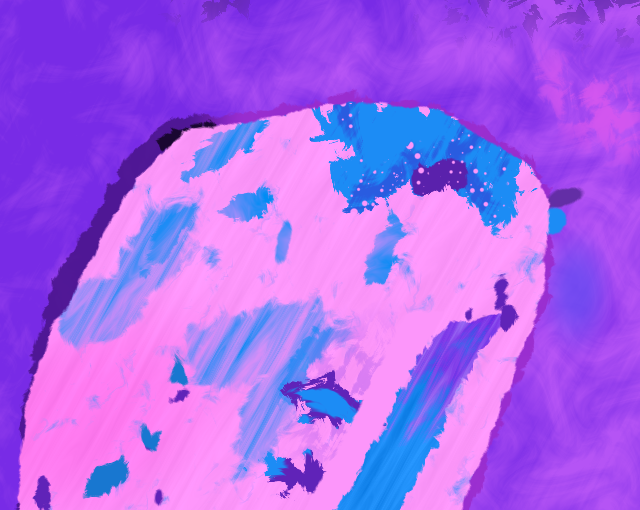
Give the GLSL for this background, as a Shadertoy shader.

```glsl
// Abstract painting: a ragged pink dome with blue washes on a violet ground.
#define SOFT .003
#define BRUSH_ANGLE 1.05
#define DOT_SCALE 46.
#define CHIPS 16
#define VIOLET vec3(.47, .17, .9)
#define ORCHID vec3(.71, .33, .96)
#define PINK vec3(.99, .59, .98)
#define LILAC vec3(.67, .55, .98)
#define BLUE vec3(.11, .55, .96)
#define DARK vec3(.29, .08, .55)

vec2 p;     // canvas point, height 1
float rag;  // noise that tears the edges

// Components along and across the direction at angle a
mat2 turn(float a) {
  float c = cos(a), s = sin(a);
  return mat2(c, -s, s, c);
}

vec2 hash2(vec2 v) {
  return fract(sin(v * mat2(127.1, 311.7, 269.5, 183.3)) * 43758.5);
}

// Warped, layered sines
float layers(vec2 v) {
  float sum = 0., amp = .5;
  for (int i = 0; i < 6; i++) {
    v = turn(1.1) * v * 1.75 + 1.7;
    v += .7 * sin(v.yx);
    sum += amp * sin(v.x) * cos(v.y);
    amp *= .62;
  }
  return sum;
}

// Cellular drops with random radii
float drops(vec2 v) {
  float d = 1.;
  for (int k = 0; k < 9; k++) {
    vec2 id = floor(v) + vec2(k % 3, k / 3) - 1., h = hash2(id);
    d = min(d, length(v - id - h) - .42 * h.x * h.y);
  }
  return 1. - smoothstep(-.08, .08, d);
}

// Signed distance to a line, positive left of its direction
float edge(float ax, float ay, float bx, float by) {
  vec2 d = normalize(vec2(bx - ax, by - ay));
  return dot(p - vec2(ax, ay), vec2(-d.y, d.x));
}

float inside(float d) { return 1. - smoothstep(-SOFT, SOFT, d); }

// Ellipses (centre, radii) with torn or feathered edges
float oval(vec4 e, float angle) {
  return length(turn(angle) * (p - e.xy) / e.zw);
}
float blot(vec4 e, float angle, float tear) {
  float soft = SOFT / min(e.z, e.w);
  return smoothstep(-soft, soft, 1. - oval(e, angle) + tear * rag);
}
float glow(vec4 e, float angle) { return 1. - smoothstep(.2, 1.2, oval(e, angle)); }

float dome() {
  float d = max(edge(.036, 0., .049, .2), edge(.049, .2, .105, .36));
  d = max(d, max(edge(.105, .36, .265, .65), edge(.265, .65, .36, .74)));
  d = max(d, max(edge(.36, .74, .68, .8), edge(.68, .8, .86, .785)));
  d = max(d, max(edge(.86, .785, 1.04, .675), edge(1.04, .675, 1.077, .6)));
  return max(d, max(edge(1.077, .6, 1.066, .42), edge(1.066, .42, .907, 0.)));
}

vec3 ground(float rough, float fine, float brush) {
  float warm = .75 * smoothstep(.65, 1.2, p.x) + .6 * glow(vec4(.62, .88, .45, .13), .1);
  vec3 col = mix(VIOLET, ORCHID, clamp(warm + .5 * rough + .15 * brush, 0., 1.));
  col = mix(col, vec3(.86, .34, .93), .75 * glow(vec4(1.17, .79, .2, .1), -.6) * smoothstep(-.3, .5, rough + fine));
  col = mix(col, vec3(.4, .31, .95), .7 * glow(vec4(1.13, .43, .07, .12), 0.));
  float worn = smoothstep(.87, 1.02, p.y) * max(smoothstep(.7, 1.1, p.x), glow(vec4(.42, 1., .12, .08), 0.));
  return mix(col, DARK + .08, .7 * worn * smoothstep(.42, .5, fine + .4 * worn));
}

void mainImage(out vec4 fragColor, in vec2 fragCoord) {
  p = fragCoord / iResolution.xy * vec2(1.255, 1);
  vec2 stroke = turn(BRUSH_ANGLE) * p;
  float rough = layers(p * 12.), fine = layers(p * 34.);
  float brush = layers(stroke * vec2(5, 60));
  rag = .5 * (rough + fine);
  vec3 col = ground(rough, fine, brush);

  // Dark rim and the small wing at right
  float d = dome(), left = 1. - smoothstep(.36, .48, p.x);
  float rim = mix(.01, .038 * smoothstep(.1, .5, p.y), left);
  col = mix(col, mix(vec3(.6, .17, .8), DARK, left), .9 * inside(d - rim - .022 * rag));
  col = mix(col, DARK * .35, blot(vec4(.375, .735, .055, .024), .4, 1.));
  col = mix(col, DARK + .1, blot(vec4(1.105, .612, .036, .017), .3, .4));
  col = mix(col, BLUE, blot(vec4(1.085, .566, .024, .028), -.6, .3));

  // Pink body, hotter at lower left, with faint scratches
  vec3 paint = mix(PINK, vec3(1, .48, .94), glow(vec4(.15, .18, .36, .24), .4));
  float scratch = smoothstep(.96, 1., sin(stroke.y * 75. + 3. * rough)) * smoothstep(0., .3, rough);
  paint = mix(paint + .03 * brush, LILAC, .3 * scratch);

  // Dry-brushed washes and blue streaks
  float wash = max(glow(vec4(.3, .51, .17, .065), .95), glow(vec4(.2, .39, .11, .075), .5));
  wash = max(wash, max(glow(vec4(.51, .32, .17, .1), .25), glow(vec4(.53, .21, .14, .06), 1.2)));
  paint = mix(paint, mix(LILAC, BLUE, .35 + .6 * brush), smoothstep(.12, .5, wash + .65 * rag) * (.75 + .4 * brush));
  float streaks = max(blot(vec4(.335, .545, .075, .02), .9, 1.), blot(vec4(.585, .265, .08, .024), 1.1, 1.));
  streaks = max(streaks, blot(vec4(.43, .7, .09, .025), .6, 1.5));
  paint = mix(paint, BLUE, streaks * (.7 + .4 * brush));

  // Mauve scumble with violet patches
  paint = mix(paint, vec3(.8, .45, .94), .75 * glow(vec4(.68, .22, .2, .13), 1.1) * smoothstep(-.35, .3, brush + fine));
  float patches = max(blot(vec4(.65, .215, .08, .035), -.2, 1.8), blot(vec4(.605, .055, .065, .035), -.3, 1.5));
  paint = mix(paint, mix(VIOLET * .8, BLUE, smoothstep(.1, .3, rough)), patches);

  // Blue crown, violet hollow and pink drops
  float crown = max(blot(vec4(.83, .715, .23, .085), -.3, .8), blot(vec4(.71, .665, .07, .055), .8, 1.3));
  crown = max(crown, blot(vec4(.98, .6, .035, .065), 0., 1.));
  vec3 blue = mix(BLUE, vec3(.16, .36, .88), smoothstep(0., .5, rough + .4 * brush));
  blue = mix(blue, VIOLET * .75, blot(vec4(.86, .65, .052, .034), .1, .7));
  blue = mix(blue, PINK, drops(p * DOT_SCALE) * smoothstep(-.05, .15, rough + .74 - p.y));
  paint = mix(paint, blue, crown);

  // Gaps in the pink
  float gaps = max(blot(vec4(.556, .523, .038, .012), 1.35, .6), blot(vec4(.75, .51, .06, .025), 1.2, 1.));
  gaps = max(gaps, blot(vec4(.474, .59, .038, .024), .4, 1.5));
  paint = mix(paint, mix(LILAC, BLUE, .4 + rough), gaps);

  // Chips: a trail at lower left, a cluster at right, a row at the foot
  for (int i = 0; i < CHIPS; i++) {
    vec2 h = hash2(vec2(i, 4.7)), g = hash2(vec2(i, 9.2));
    vec2 spot = vec2(.08, .02) + vec2(.34, .06) * h;
    if (i % 3 == 0) spot = vec2(.26, .06) + vec2(.09, .21) * h.x + .06 * g;
    if (i % 3 == 1) spot = vec2(.92, .365) + vec2(.08, .19) * h;
    float chip = blot(vec4(spot, vec2(.022, .01) * (.5 + g.x)), .3 + 1.5 * g.y, 1.6);
    paint = mix(paint, mix(VIOLET * .8, BLUE * .85, step(.55, h.y)), chip);
  }

  // Clean pink band beside the blue channel
  float band = abs(edge(.635, 0., .83, .38)) - .031;
  paint = mix(paint, PINK, inside(max(band, p.y - .39) + .008 * rag));
  float channel = max(edge(.662, 0., .825, .3), edge(.833, .338, .985, .385));
  channel = max(channel, edge(.985, .385, .784, 0.));
  float upper = smoothstep(.16, .3, p.y + .12 * brush + .08 * rough);
  vec3 flow = mix(BLUE + .08 * brush, mix(VIOLET, LILAC, .25 + .6 * brush), upper);
  paint = mix(paint, flow, inside(channel + .025 * rag));

  fragColor = vec4(clamp(mix(col, paint, inside(d + .012 * rag)), 0., 1.), 1);
}
```
